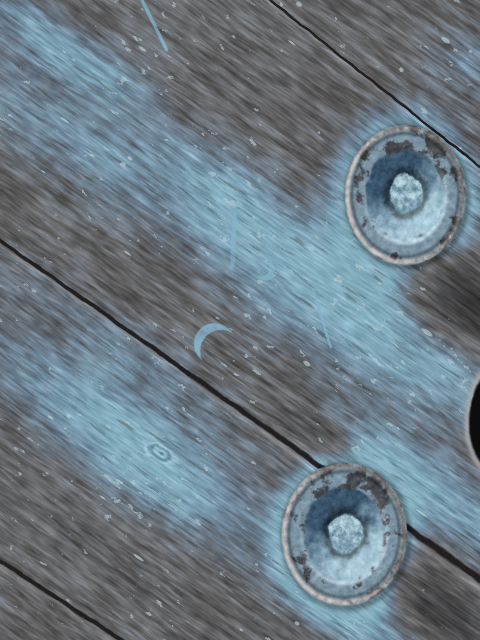
A Shadertoy shader for this texture:

```glsl
// Worn blue paint on diagonal wooden planks with two dished metal studs.

vec2 hash2(vec2 p) {
  vec3 q = fract(p.xyx * vec3(0.1031, 0.103, 0.0973));
  q += dot(q, q.yzx + 33.33);
  return fract((q.xx + q.yz) * q.zy);
}

float corner(vec2 i, vec2 f, vec2 o) { return dot(hash2(i + o) * 2.0 - 1.0, f - o); }

float gradNoise(vec2 p) {
  vec2 i = floor(p), f = fract(p), w = f * f * (3.0 - 2.0 * f);
  return 1.4 * mix(mix(corner(i, f, vec2(0)), corner(i, f, vec2(1, 0)), w.x),
    mix(corner(i, f, vec2(0, 1)), corner(i, f, vec2(1)), w.x), w.y);
}

float fbm(vec2 p) {
  float sum = 0.0, amp = 0.6;
  for (int i = 0; i < 4; i++) {
    sum += amp * gradNoise(p);
    p = mat2(1.6, 1.2, -1.2, 1.6) * p + 7.3;
    amp *= 0.55;
  }
  return sum;
}

float bell(float x) { return exp(-x * x); }

// Coordinates along and across the wood grain
vec2 toGrain(vec2 p) { return mat2(0.819, 0.573, -0.573, 0.819) * p; }

float streak(vec2 p, float x, float y, float len, float wide) {
  return bell(length(toGrain(p - vec2(x, y)) / vec2(len, wide)));
}

float scratch(vec2 p, vec2 a, vec2 b, float width) {
  vec2 ab = b - a;
  float d = length(p - a - ab * clamp(dot(p - a, ab) / dot(ab, ab), 0.0, 1.0));
  return 1.0 - smoothstep(width * 0.4, width * 1.4, d);
}

float crescent(vec2 p, vec2 c, float r, vec2 bite, float biteR) {
  return 1.0 - smoothstep(-0.001, 0.003, max(length(p - c) - r, biteR - length(p - c - bite)));
}

void addGroove(inout vec3 col, vec2 p, vec2 a, vec2 b, float width, float rough) {
  vec2 dir = normalize(b - a);
  float d = dot(p - a, vec2(-dir.y, dir.x)) + rough * 0.004;
  col += 0.1 * bell(d / width + 2.0);
  col = mix(vec3(0.13, 0.12, 0.12), col, smoothstep(width * 0.5, width * 1.2, abs(d)));
}

void addStud(inout vec3 col, vec2 p, vec2 centre, vec2 radius, float px) {
  vec2 e = (p - centre) / radius;
  float r = length(e), wear = fbm(p * 26.0), fine = fbm(p * 75.0);
  vec2 dir = e / max(r, 0.01);
  col *= 1.0 - 0.3 * bell(max(length(e - vec2(0.03, -0.03)) - 1.0, 0.0) * 18.0);
  // Flat ring with dark wear
  vec3 c = mix(vec3(0.49, 0.58, 0.64), vec3(0.28, 0.29, 0.31),
    smoothstep(0.0, 0.22, wear + dot(dir, vec2(0.08, 0.12)) - 0.04));
  // Dish: shaded near the light, bright on the far wall
  float lit = dot(dir, vec2(0.45, -0.85));
  vec3 dish = mix(vec3(0.22, 0.32, 0.41), vec3(0.66, 0.79, 0.85), smoothstep(-0.9, 1.0, lit + wear));
  c = mix(dish, c, smoothstep(0.62, 0.68, r + wear * 0.08));
  c += 0.22 * bell((r - 0.68) / 0.035) * (0.4 + 0.6 * lit);
  // Central boss
  float boss = length(e - 0.02) + wear * 0.08;
  c *= 1.0 - 0.4 * bell((boss - 0.31) / 0.06);
  vec3 cap = mix(vec3(0.45, 0.58, 0.66), vec3(0.66, 0.78, 0.82), smoothstep(-0.5, 0.5, fine + e.y));
  c = mix(cap, c, smoothstep(0.25, 0.29, boss));
  // Raised coppery lip
  vec3 lip = mix(vec3(0.46, 0.44, 0.43), vec3(0.8, 0.75, 0.72),
    smoothstep(-0.9, 0.9, fine - dot(dir, vec2(0.8, 0.4))));
  c = mix(c, lip, 0.9 * bell((r - 0.955) / 0.035)) + fine * 0.14;
  c *= 1.0 - 0.3 * bell((r - 0.88) / 0.03);
  col = mix(c, col, smoothstep(-px, px, (r - 1.0) * radius.x));
}

void mainImage(out vec4 fragColor, in vec2 fragCoord) {
  vec2 p = fragCoord / iResolution.x, g = toGrain(p);
  float px = 1.0 / iResolution.x;
  float broad = fbm(p * 5.0), patches = fbm(p * 22.0);
  float grain = fbm(g * vec2(8, 80)), fibre = gradNoise(g * vec2(30, 210));
  vec2 studA = vec2(0.844, 0.927), sizeA = vec2(0.126, 0.146);
  vec2 studB = vec2(0.717, 0.22), sizeB = vec2(0.131, 0.149);

  // Surviving paint, then rubbed areas
  float paint = 1.05 * streak(p, 0.73, 0.69, 0.38, 0.13) + 1.05 * streak(p, 0.27, 0.41, 0.38, 0.1)
    + 0.6 * streak(p, 0.14, 1.05, 0.3, 0.1) + 0.45 * streak(p, 0.46, 0.93, 0.2, 0.08)
    + 0.9 * streak(p, 0.12, 1.24, 0.22, 0.06) + 1.1 * streak(p, 0.89, 0.31, 0.22, 0.075)
    + 0.45 * streak(p, 0.27, 0.6, 0.36, 0.07) + 0.8 * streak(p, 0.74, 0.05, 0.18, 0.07)
    + 0.5 * streak(p, 0.99, 1.2, 0.1, 0.09);
  paint += 0.8 * bell(max(length((p - studA) / sizeA) - 1.0, 0.0) * 2.6);
  paint += 0.65 * bell(max(length((p - studB) / sizeB) - 1.0, 0.0) * 4.0);
  paint -= 1.6 * streak(p, 0.97, 0.7, 0.14, 0.07) + 0.9 * streak(p, 0.65, 0.435, 0.1, 0.035)
    + 1.2 * streak(p, 0.93, 0.055, 0.11, 0.05) + 0.3 * streak(p, 0.2, 0.2, 0.3, 0.06);
  float cover = smoothstep(0.0, 0.8, paint + broad * 0.2 + grain * 0.3 + patches * 0.25);

  // Wood and paint colours
  vec3 col = mix(vec3(0.35, 0.345, 0.345), vec3(0.45, 0.46, 0.475), smoothstep(-0.5, 0.5, grain + broad * 0.6));
  vec3 blue = mix(vec3(0.42, 0.51, 0.6), vec3(0.52, 0.69, 0.76),
    smoothstep(0.3, 1.1, paint + broad * 0.4 + grain * 0.3));
  col = mix(col, blue, cover * 0.95) + fibre * 0.1 + grain * 0.07 + patches * 0.06;
  col *= 1.0 + 0.3 * min(paint, 0.0);
  col = mix(col, vec3(0.25), 0.35 * smoothstep(0.15, 0.45, fbm(g * vec2(13, 110) + 31.0)));

  // Pale flakes and chips
  float pale = 0.6 * smoothstep(0.38, 0.55, fbm(g * vec2(38, 70) + 4.0) + 0.3 * broad + 0.06 * cover);
  for (float i = 0.0; i < 24.0; i++) {
    vec2 s = hash2(vec2(i, 47));
    vec2 d = toGrain(p - hash2(vec2(i * 3.7, 11)) * vec2(1, 1.333)) / (vec2(0.005, 0.002) + s * vec2(0.01, 0.004));
    pale = max(pale, 0.7 - 0.7 * smoothstep(0.4, 1.0, length(d) + patches));
  }
  col = mix(col, vec3(0.72, 0.8, 0.82), pale);

  // Knot, scratches and crescent dents
  float knot = length(toGrain(p - vec2(0.335, 0.39)) / vec2(0.042, 0.018)) + patches * 0.8;
  col += 0.1 * sin(knot * 9.0) * (1.0 - smoothstep(0.8, 1.15, knot));
  float marks = scratch(p, vec2(0.652, 0.73), vec2(0.689, 0.61), 0.003)
    + scratch(p, vec2(0.49, 0.89), vec2(0.484, 0.78), 0.005)
    + scratch(p, vec2(0.295, 1.335), vec2(0.347, 1.23), 0.004)
    + crescent(p, vec2(0.447, 0.617), 0.042, vec2(0.014, -0.015), 0.045)
    + crescent(p, vec2(0.553, 0.769), 0.019, vec2(-0.007, 0.005), 0.017);
  col = mix(col, vec3(0.52, 0.7, 0.79), marks * (0.8 + patches * 0.5));

  // Gaps between planks
  addGroove(col, p, vec2(0, 0.833), vec2(1, 0.127), 0.004 + 0.004 * p.x, patches);
  addGroove(col, p, vec2(0.564, 1.333), vec2(1, 0.986), 0.003, patches);
  addGroove(col, p, vec2(0, 0.165), vec2(0.252, 0), 0.005, patches);
  addStud(col, p, studA, sizeA, px);
  addStud(col, p, studB, sizeB, px);

  // Dark hole with a worn edge
  float hole = (length((p - vec2(1.042, 0.456)) / vec2(0.064, 0.108)) - 1.0) * 0.064 + patches * 0.003;
  col = mix(col, vec3(0.66), 0.8 * bell(hole / 0.006 - 1.0));
  col = mix(vec3(0.05), col, smoothstep(-px, px * 2.0, hole));
  fragColor = vec4(clamp(col, 0.0, 1.0), 1.0);
}
```
